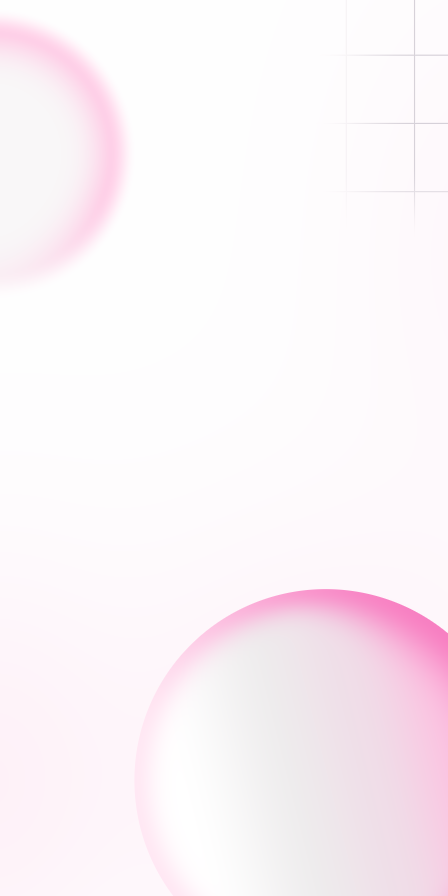
Write a Shadertoy shader that draws this background.

```glsl
// Pale backdrop with two glossy pink spheres and a fading corner grid.

// Soft falloff around a point, with separate widths for each axis.
float glow(vec2 p, vec2 center, vec2 size) {
    vec2 q = (p - center) / size;
    return exp(-dot(q, q));
}

// Thin antialiased lines of a square grid.
float gridLines(vec2 p, float pixel) {
    float spacing = 0.1523;
    vec2 cell = abs(fract((p - vec2(0.9253, 1.7245)) / spacing + 0.5) - 0.5) * spacing;
    vec2 line = clamp((0.0013 - cell) / pixel + 0.5, 0.0, 1.0);
    line *= min(1.0, 0.0026 / pixel);
    return max(line.x, line.y);
}

// Out-of-focus sphere: grey-white core and a pink rim lit from the upper right.
vec3 blurredSphere(vec3 base, vec2 p) {
    vec2 q = p - vec2(-0.022, 1.656);
    float d = length(q);
    float facing = dot(q / max(d, 0.001), vec2(0.62, 0.78));
    float rim = exp(-pow((d - 0.295) / 0.068, 2.0)) * mix(0.22, 1.0, smoothstep(-0.85, 0.4, facing));
    vec3 color = mix(vec3(0.975, 0.970, 0.972), vec3(1.0, 0.785, 0.895), rim);
    return mix(base, color, 1.0 - smoothstep(0.262, 0.328, d));
}

// Sharp sphere: white to grey to pink across the body, with a saturated rim.
vec3 glossySphere(vec3 base, vec2 p, float pixel) {
    float radius = 0.427;
    vec2 q = (p - vec2(0.727, 0.258)) / radius;
    float d = length(q);

    float t = q.x + 0.25 * q.y;
    vec3 color = mix(vec3(1.0), vec3(0.932, 0.925, 0.928), smoothstep(-0.8, -0.1, t));
    color = mix(color, vec3(0.940, 0.865, 0.908), smoothstep(-0.25, 0.35, t));
    color = mix(color, vec3(0.985, 0.770, 0.885), smoothstep(0.25, 0.75, t));

    float facing = dot(q / max(d, 0.001), vec2(0.85, 0.52));
    vec3 rimColor = mix(vec3(1.0, 0.91, 0.955), vec3(0.97, 0.50, 0.76), smoothstep(-0.75, 0.95, facing));
    float rimWidth = mix(0.11, 0.20, smoothstep(0.3, 1.0, facing));
    color = mix(color, rimColor, exp(-pow((1.0 - d) / rimWidth, 2.0)));

    return mix(base, color, clamp((1.0 - d) * radius / pixel + 0.5, 0.0, 1.0));
}

void mainImage(out vec4 fragColor, in vec2 fragCoord) {
    // Canvas width is one unit
    vec2 p = fragCoord / iResolution.x;
    float pixel = 1.0 / iResolution.x;

    // Faint pink washes over near-white
    vec3 color = vec3(0.998, 0.996, 0.997);
    vec3 wash = vec3(0.0, 0.055, 0.026);
    color -= wash * 0.8 * glow(p, vec2(-0.05, 0.25), vec2(0.30, 0.50));
    color -= wash * 0.45 * glow(p, vec2(1.10, 1.45), vec2(0.35, 0.60));
    color -= wash * 0.85 * glow(p, vec2(0.727, 0.30), vec2(0.52));

    // Grid dissolving away from the upper right corner
    float fade = smoothstep(0.70, 0.94, p.x) * smoothstep(1.46, 1.64, p.y);
    color = mix(color, vec3(0.84, 0.82, 0.85), gridLines(p, pixel) * fade);

    color = blurredSphere(color, p);
    color = glossySphere(color, p, pixel);
    fragColor = vec4(clamp(color, 0.0, 1.0), 1.0);
}
```
